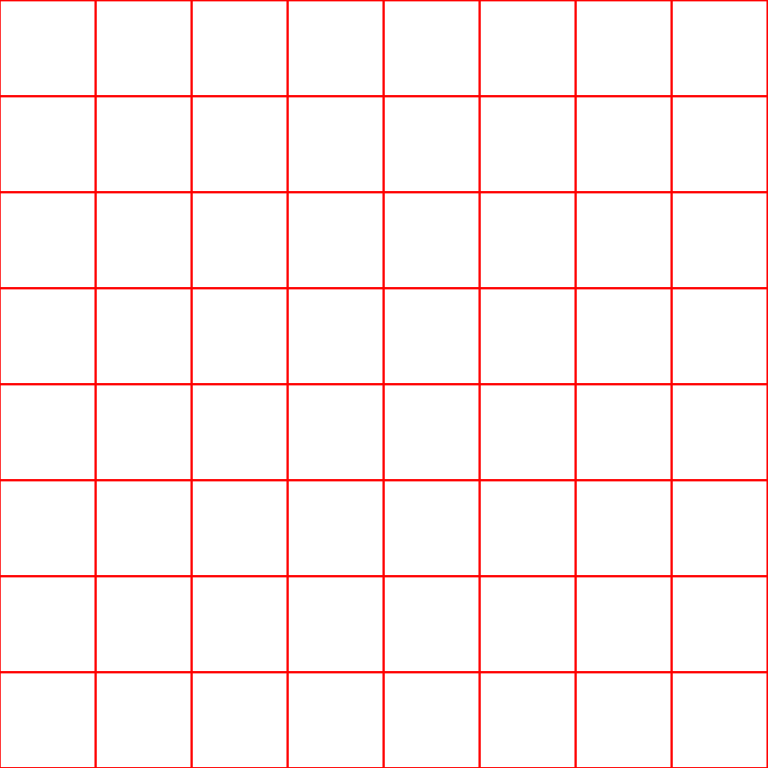
Give the GLSL for this pattern, as a WebGL 2 fragment shader.

```glsl
#version 300 es
precision highp float;
// Square grid of thin red lines on white paper, repeating edge to edge.
// Each axis measures the wrapped distance to its nearest rule and turns
// it into smooth pixel coverage; the two sets of rules are then merged.

#define REPEATS vec2(8.0, 8.0)
#define LINE_WIDTH 0.0030
#define LINE_OFFSET vec2(-0.0005, -0.0003)
#define LINE_COLOR vec3(1.0, 0.0, 0.0)
#define PAPER_COLOR vec3(1.0)

uniform vec2 u_resolution;
out vec4 outColor;

// Distance on each axis to the nearest rule, in canvas units
vec2 ruleDistance(vec2 uv) {
    vec2 cell = fract((uv - LINE_OFFSET) * REPEATS + 0.5) - 0.5;
    return abs(cell) / REPEATS;
}

// Share of a pixel covered by a rule on each axis
vec2 ruleCoverage(vec2 dist, vec2 pixel) {
    vec2 inside = (0.5 * LINE_WIDTH - dist) / pixel + 0.5;
    return clamp(inside, 0.0, 1.0) * min(LINE_WIDTH / pixel, 1.0);
}

void main() {
    vec2 pixel = 1.0 / u_resolution;
    vec2 uv = gl_FragCoord.xy * pixel;

    // Union of vertical and horizontal rules
    vec2 coverage = ruleCoverage(ruleDistance(uv), pixel);
    float ink = 1.0 - (1.0 - coverage.x) * (1.0 - coverage.y);

    outColor = vec4(mix(PAPER_COLOR, LINE_COLOR, ink), 1.0);
}
```
